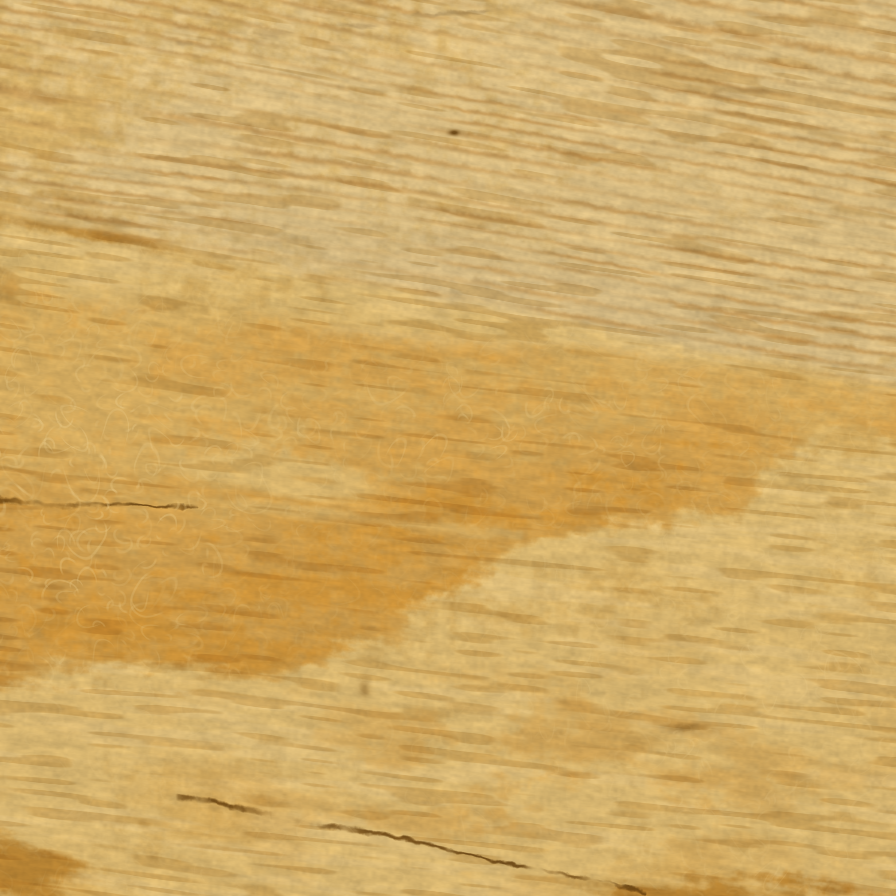
Give the GLSL for this texture, as a Shadertoy shader.

```glsl
#define PALE vec3(0.850, 0.738, 0.510)
#define BUFF vec3(0.845, 0.712, 0.438)
#define HONEY vec3(0.835, 0.675, 0.375)
#define AMBER vec3(0.808, 0.618, 0.305)
#define DEEP vec3(0.780, 0.560, 0.220)
#define BROWN vec3(0.420, 0.270, 0.070)
#define GRAIN_LINE vec3(0.740, 0.565, 0.310)
#define FIBRE vec3(0.920, 0.800, 0.540)
#define RING_COUNT 56.0
#define FIBRE_OPACITY 0.36

float hash(vec2 p) {
    vec3 q = fract(vec3(p.xyx) * 0.1031);
    q += dot(q, q.yzx + 33.33);
    return fract((q.x + q.y) * q.z);
}

float noise(vec2 p) {
    vec2 i = floor(p), f = fract(p);
    f = f * f * (3.0 - 2.0 * f);
    return mix(mix(hash(i), hash(i + vec2(1, 0)), f.x),
               mix(hash(i + vec2(0, 1)), hash(i + vec2(1, 1)), f.x), f.y);
}

float fbm(vec2 p) {
    float sum = 0.0, amp = 0.533;
    for (int i = 0; i < 4; i++) {
        sum += amp * noise(p);
        p = p * 2.0 + 17.3;
        amp *= 0.5;
    }
    return sum;
}

// Soft line from a to b that thins towards b
float stroke(vec2 p, vec2 a, vec2 b, float width) {
    vec2 d = b - a;
    float t = clamp(dot(p - a, d) / dot(d, d), 0.0, 1.0);
    float w = width * (1.0 - 0.5 * t);
    return 1.0 - smoothstep(0.1 * w, w, length(p - a - d * t));
}

float blob(vec2 p, vec2 centre, vec2 radius) {
    vec2 q = (p - centre) / radius;
    return exp(-dot(q, q));
}

// Scattered hairs: partial ellipses in layers of shrinking size
float curls(vec2 p) {
    float sum = 0.0;
    for (int k = 0; k < 5; k++) {
        float scale = 14.0 + 6.0 * float(k);
        vec2 g = p * scale + 31.7 * float(k);
        for (int n = 0; n < 9; n++) {
            vec2 cell = floor(g) + vec2(n % 3, n / 3) - 1.0;
            float r = hash(cell + 5.1), turn = 6.2832 * hash(cell + 9.7);
            vec2 d = g - cell - vec2(hash(cell), hash(cell + 2.3));
            d = mat2(cos(turn), sin(turn), -sin(turn), cos(turn)) * d;
            d.y *= 1.0 + r;
            float line = 1.0 - smoothstep(0.0004, 0.0022, abs(length(d) - 0.25 - 0.4 * r) / scale);
            float span = 0.6 + 1.4 * hash(cell + 7.9);
            float arc = 1.0 - smoothstep(span - 0.6, span, abs(atan(d.y, d.x)));
            sum += line * arc * hash(cell + 4.4);
        }
    }
    return min(sum, 1.4);
}

void mainImage(out vec4 fragColor, in vec2 fragCoord) {
    vec2 p = fragCoord / iResolution.xy;

    // Coordinates that follow the tilted grain
    float tilt = mix(0.10, 0.17, smoothstep(0.35, 0.8, p.y));
    float g = p.y + tilt * p.x + 0.008 * (noise(p * 4.0) - 0.5);
    float broad = fbm(p * vec2(4.0, 9.0));
    float streak = fbm(vec2(p.x * 9.0, g * 75.0));
    float fine = fbm(vec2(p.x * 45.0, g * 170.0));
    float fuzz = fbm(p * 75.0 + 3.0) - 0.5;
    float ragged = fbm(vec2(p.x * 14.0, g * 55.0)) - 0.5 + 0.5 * fuzz;
    vec2 w = p + vec2(0.0, 0.014 * ragged);

    // Pale lower wood with honey mottling
    vec3 col = mix(HONEY, BUFF, smoothstep(0.25, 0.55, broad + 0.4 * fuzz));
    col = mix(col, PALE, 0.35 * smoothstep(0.5, 0.7, streak));
    float mottle = smoothstep(0.42, 0.72, fbm(vec2(p.x * 13.0, g * 30.0) + 8.0) + 0.3 * fuzz);
    col = mix(col, AMBER * 0.97, 0.8 * mottle * blob(p, vec2(0.62, 0.13), vec2(0.38, 0.12)));

    // Amber heartwood between two feathered edges
    float lower = 0.245 + 0.18 * smoothstep(0.25, 0.75, p.x)
                + 0.095 * smoothstep(0.8, 0.92, p.x) + 0.065 * ragged;
    float upper = 0.692 - 0.125 * p.x + 0.04 * ragged;
    float heart = smoothstep(lower - 0.014, lower + 0.016, p.y)
                * (1.0 - smoothstep(upper - 0.035, upper + 0.012, p.y));
    float depth = 0.5 + 0.4 * blob(p, vec2(0.4, 0.33), vec2(0.4, 0.12))
                - 0.4 * blob(p, vec2(0.0, 0.58), vec2(0.3, 0.13))
                + 0.7 * (broad - 0.5) + 0.6 * (streak - 0.5) + 0.6 * fuzz;
    vec3 amber = mix(HONEY, AMBER, smoothstep(0.1, 0.55, depth));
    amber = mix(amber, DEEP, smoothstep(0.55, 1.0, depth));
    vec2 q = p - vec2(0.306, 0.473);
    q.y += 0.16 * q.x + 0.03 * ragged;
    float island = 1.0 - smoothstep(0.6, 1.2, length(q / vec2(0.13, 0.028)));
    island = max(island, 0.6 * stroke(w, vec2(0.27, 0.435), vec2(0.58, 0.402), 0.014));
    col = mix(col, mix(amber, BUFF, 0.85 * island), heart);

    // Upper sapwood with thin, broken growth rings
    float seam = 0.758 - 0.185 * p.x + 0.015 * ragged;
    float sap = smoothstep(seam - 0.015, seam + 0.008, p.y);
    float phase = g * RING_COUNT + 2.0 * noise(vec2(p.x * 2.0, g * 14.0)) + 0.3 * fuzz;
    float ring = pow(0.5 + 0.5 * sin(6.2832 * phase), 3.0);
    float light = 0.3 + 0.5 * p.x + 1.2 * (broad - 0.5) + 0.9 * fuzz;
    vec3 sapwood = mix(mix(HONEY, BUFF, 0.5), PALE, smoothstep(0.0, 0.7, light));
    sapwood = mix(sapwood, vec3(0.80, 0.70, 0.50), 0.6 * blob(vec2(p.x, p.y - seam), vec2(0.6, 0.03), vec2(0.45, 0.04)));
    float broken = smoothstep(0.2, 0.75, fbm(vec2(p.x * 9.0, g * 32.0)));
    col = mix(col, mix(sapwood, GRAIN_LINE, ring * (0.1 + 0.65 * broken)), sap);

    // Stained seam, grey smudges and bottom patches
    float seamLine = exp(-pow((p.y - seam) / 0.005, 2.0)) * (1.0 - smoothstep(0.1, 0.45, p.x));
    col = mix(col, DEEP * 0.9, 0.9 * broken * seamLine);
    float smudge = stroke(w, vec2(0.2, 0.95), vec2(0.56, 0.99), 0.008)
                 + stroke(w, vec2(0.8, 0.895), vec2(1.0, 0.913), 0.010);
    col = mix(col, vec3(0.60, 0.49, 0.31), 0.45 * smudge * smoothstep(0.35, 0.6, streak));
    float patches = blob(p, vec2(0.02, 0.02), vec2(0.07, 0.045)) + blob(p, vec2(0.8, 0.0), vec2(0.14, 0.025));
    col = mix(col, DEEP * 0.9, smoothstep(0.25, 0.85, patches + 1.2 * ragged) * smoothstep(0.05, 0.3, patches));

    // Short grain flecks, interrupted cracks and specks
    float fleck = smoothstep(0.66, 0.85, noise(vec2(p.x * 17.0, g * 150.0)) * (0.7 + 0.6 * broad));
    col = mix(col, col * vec3(0.89, 0.83, 0.70), 0.65 * fleck);
    float crack = 0.9 * stroke(w, vec2(0.0, 0.441), vec2(0.22, 0.431), 0.0045)
                + 0.9 * stroke(w, vec2(0.2, 0.113), vec2(0.72, 0.006), 0.0050);
    crack *= smoothstep(0.2, 0.65, fbm(vec2(p.x * 28.0, 3.0)));
    crack += blob(p, vec2(0.507, 0.852), vec2(0.006, 0.003))
           + 0.4 * blob(w, vec2(0.407, 0.233), vec2(0.006, 0.009))
           + 0.4 * blob(w, vec2(0.765, 0.187), vec2(0.022, 0.005));
    col = mix(col, BROWN, min(crack, 0.9));

    // Fibre texture and loose curls
    col *= 1.0 + 0.15 * (fine - 0.5) + 0.06 * (streak - 0.5) + 0.09 * fuzz + 0.05 * (noise(p * 230.0) - 0.5);
    float hairy = 0.22 + blob(p, vec2(0.1, 0.46), vec2(0.16, 0.17))
                + 0.5 * blob(p, vec2(0.55, 0.53), vec2(0.28, 0.07))
                + 0.3 * blob(p, vec2(0.85, 0.25), vec2(0.2, 0.25));
    hairy = min(hairy, 1.0) * (1.0 - 0.5 * sap);
    vec2 bend = 0.02 * vec2(noise(p * 25.0), noise(p * 25.0 + 40.0));
    col = mix(col, FIBRE, FIBRE_OPACITY * hairy * curls(p + bend));
    fragColor = vec4(clamp(col, 0.0, 1.0), 1.0);
}
```
